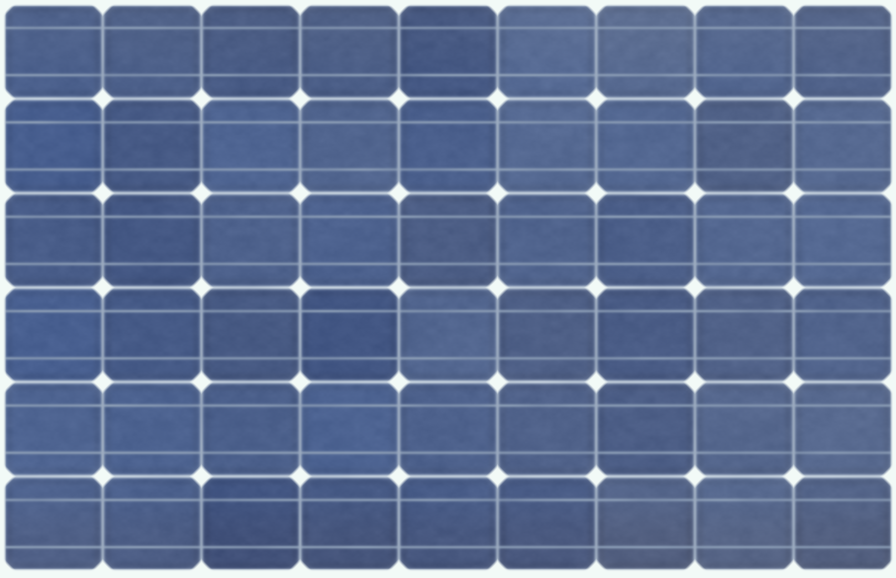
A Shadertoy shader for this pattern:

```glsl
// A solar panel: a 9 by 6 grid of blue cells with cut corners on a white sheet.
// Each cell has two thin busbars and its own tint; value noise adds soft wear.
// Lengths are in canvas heights, with lines drawn as soft distance profiles.

#define CELL_COUNT vec2(9.0, 6.0)
#define PANEL_ORIGIN vec2(0.0045, 0.0125)
#define PANEL_SIZE vec2(0.9914, 0.980)
#define GAP_WIDTH 0.0036
#define BUSBAR_WIDTH 0.0030
#define BUSBAR_OFFSET 0.25
#define CORNER_CUT 0.0180
#define SOFTNESS 0.0034
#define TINT_SPREAD 0.055
#define MOTTLE 0.05

const vec3 SHEET = vec3(0.95, 0.98, 0.97);
const vec3 CELL_BLUE = vec3(0.270, 0.358, 0.548);
const vec3 CELL_GREY = vec3(0.345, 0.405, 0.535);
const vec3 COLUMN_GAP = vec3(0.61, 0.67, 0.75);
const vec3 ROW_GAP = vec3(0.76, 0.81, 0.86);
const vec3 BUSBAR = vec3(0.53, 0.60, 0.70);

float hash(vec2 p) {
    vec3 q = fract(vec3(p.xyx) * 0.1031);
    q += dot(q, q.yzx + 33.33);
    return fract((q.x + q.y) * q.z);
}

float valueNoise(vec2 p) {
    vec2 i = floor(p), f = fract(p);
    f = f * f * (3.0 - 2.0 * f);
    return mix(mix(hash(i), hash(i + vec2(1, 0)), f.x),
               mix(hash(i + vec2(0, 1)), hash(i + vec2(1, 1)), f.x), f.y);
}

float fractalNoise(vec2 p) {
    float sum = 0.0, weight = 0.5;
    for (int i = 0; i < 4; i++) {
        sum += weight * valueNoise(p);
        p = p * 2.03 + 17.0;
        weight *= 0.5;
    }
    return sum;
}

// Coverage of a shape from its signed distance, never sharper than a pixel
float cover(float dist) {
    float blur = max(SOFTNESS, 0.8 / iResolution.y);
    return 1.0 - smoothstep(-blur, blur, dist);
}

// Soft line: a bell profile around its centre
float softLine(float dist, float width) {
    float w = max(width, 0.7 / iResolution.y);
    return exp(-dist * dist / (w * w));
}

// Silicon colour: cell tint, broad left-to-right haze and fine mottling
vec3 siliconColor(vec2 cell, vec2 uv, vec2 pos) {
    float tint = hash(cell + 11.0) - 0.5;
    float haze = fractalNoise(pos * 3.0 + 5.0) - 0.47;
    float grey = 0.12 + 0.55 * uv.x + 0.35 * (hash(cell + 43.0) - 0.5);
    grey += 0.3 * smoothstep(0.8, 1.0, uv.y);
    vec3 color = mix(CELL_BLUE, CELL_GREY, clamp(grey, 0.0, 1.0));
    color += tint * TINT_SPREAD * vec3(0.8, 1.0, 1.1);
    color += haze * 0.06;
    color += MOTTLE * (fractalNoise(pos * vec2(55.0, 75.0)) - 0.47);
    color -= vec3(0.0, 0.018, 0.04) * (1.0 - smoothstep(0.05, 0.18, uv.y));
    return color;
}

void mainImage(out vec4 fragColor, in vec2 fragCoord) {
    vec2 uv = fragCoord / iResolution.xy;
    vec2 canvas = vec2(iResolution.x / iResolution.y, 1.0);
    vec2 pos = uv * canvas;
    vec2 pitch = PANEL_SIZE * canvas / CELL_COUNT;

    // Grid cell and distances to the nearest lattice lines
    vec2 grid = (uv - PANEL_ORIGIN) / PANEL_SIZE * CELL_COUNT;
    vec2 cell = clamp(floor(grid), vec2(0.0), CELL_COUNT - 1.0);
    vec2 local = grid - cell - 0.5;
    vec2 toLine = abs(grid - floor(grid + 0.5)) * pitch;

    vec3 color = siliconColor(cell, uv, pos);

    // Dark rim just inside each cell
    float rim = softLine(min(toLine.x, toLine.y) - 0.010, 0.006);
    color -= vec3(0.015, 0.02, 0.03) * rim;

    // Busbars, worn a little along their length
    float barDist = abs(abs(local.y) - BUSBAR_OFFSET) * pitch.y;
    float barWear = 0.7 + 0.3 * valueNoise(pos * vec2(16.0, 30.0));
    color = mix(color, BUSBAR, softLine(barDist, BUSBAR_WIDTH) * barWear);

    // Gaps between cells, rows brighter than columns
    float gapWear = 0.85 + 0.15 * valueNoise(pos * 14.0 + 9.0);
    color = mix(color, COLUMN_GAP, softLine(toLine.x, GAP_WIDTH) * gapWear);
    color = mix(color, ROW_GAP, softLine(toLine.y, GAP_WIDTH) * gapWear);

    // Diamonds of sheet where four cut corners meet, with a faint halo
    float diamond = (toLine.x + toLine.y - CORNER_CUT) * 0.7071;
    color = mix(color, SHEET, 0.16 * exp(-max(diamond, 0.0) / 0.004));
    color = mix(color, SHEET, cover(diamond));

    // Sheet margin around the panel
    vec2 center = (PANEL_ORIGIN + 0.5 * PANEL_SIZE) * canvas;
    vec2 outside = abs(pos - center) - 0.5 * PANEL_SIZE * canvas + 0.0015;
    color = mix(color, SHEET, cover(-max(outside.x, outside.y)));

    fragColor = vec4(clamp(color, 0.0, 1.0), 1.0);
}
```
